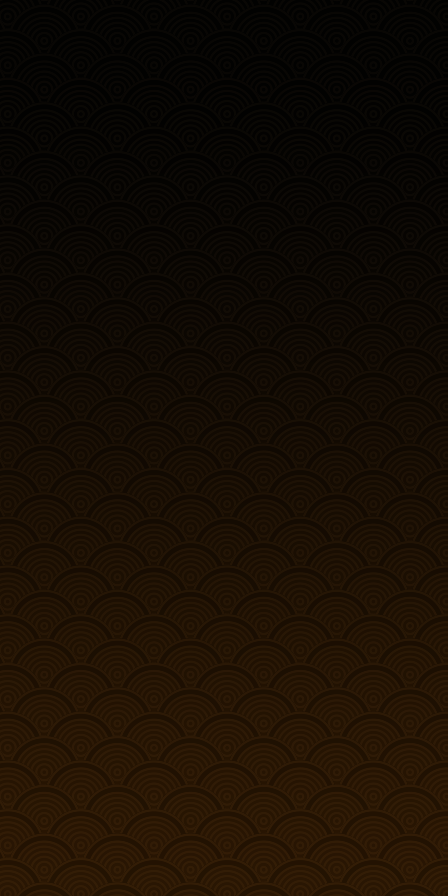
A WebGL 1 fragment shader for this pattern:

```glsl
precision highp float;
// Overlapping wave scales (seigaiha) drawn as faint rings on a dark amber fade.
// Staggered rows of discs are composited back to front, lower rows in front,
// and each disc carries evenly spaced inner rings, a dark band and a rim.

uniform vec2 u_resolution;

// Layout: lengths below are in scale widths, the anchor is in canvas widths
const float SCALES_ACROSS = 6.125;
const vec2  ANCHOR        = vec2(0.507, 1.2013);
const float ROW_PITCH     = 0.3333;
const float RADIUS        = 0.5;

// Rings inside one scale
const float FIRST_RING   = 0.040;
const float RING_SPACING = 0.069;
const float LAST_RING    = 5.0;
const float RIM_RING     = 0.480;
const float LINE_WIDTH   = 0.030;
const float BAND_START   = 0.385;

// Colours
const vec3 TOP_COLOR    = vec3(0.008, 0.007, 0.005);
const vec3 BOTTOM_COLOR = vec3(0.162, 0.086, 0.010);
const vec3 LINE_TINT    = vec3(0.028, 0.021, 0.012);
const float LINE_GAIN   = 0.08;
const float BAND_SHADE  = 0.14;

// x: ring line coverage, y: dark outer band coverage
vec2 scaleInk(float r, float px) {
  float n = clamp(floor((r - FIRST_RING) / RING_SPACING + 0.5), 0.0, LAST_RING);
  float inner = abs(r - FIRST_RING - n * RING_SPACING);
  float d = min(inner, abs(r - RIM_RING)) - 0.5 * LINE_WIDTH;
  float line = 1.0 - smoothstep(-0.5 * px, 0.5 * px, d);
  float band = smoothstep(-0.5 * px, 0.5 * px, r - BAND_START);
  return vec2(line, band);
}

vec2 waveInk(vec2 p, float px) {
  float lowestRow = ceil((p.y - RADIUS) / ROW_PITCH) - 1.0;
  vec2 ink = vec2(0.0);
  for (int i = 0; i < 5; i++) {
    float row = lowestRow + 4.0 - float(i);
    float x = fract(p.x + 0.5 * mod(row, 2.0) + 0.5) - 0.5;
    float r = length(vec2(x, p.y - row * ROW_PITCH));
    float cover = 1.0 - smoothstep(-0.5 * px, 0.5 * px, r - RADIUS);
    ink = mix(ink, scaleInk(r, px), cover);
  }
  return ink;
}

void main() {
  vec2 uv = gl_FragCoord.xy / u_resolution.x;
  float height = gl_FragCoord.y / u_resolution.y;
  float px = SCALES_ACROSS / u_resolution.x;

  // Vertical fade, warm at the bottom
  float fade = smoothstep(-0.05, 0.95, height);
  vec3 color = mix(BOTTOM_COLOR, TOP_COLOR, fade);

  // Darken the outer bands, then lighten the ring lines
  vec2 ink = waveInk((uv - ANCHOR) * SCALES_ACROSS, px);
  color *= 1.0 - BAND_SHADE * ink.y * (1.0 - ink.x);
  color += ink.x * (LINE_TINT + LINE_GAIN * color);

  gl_FragColor = vec4(color, 1.0);
}
```
